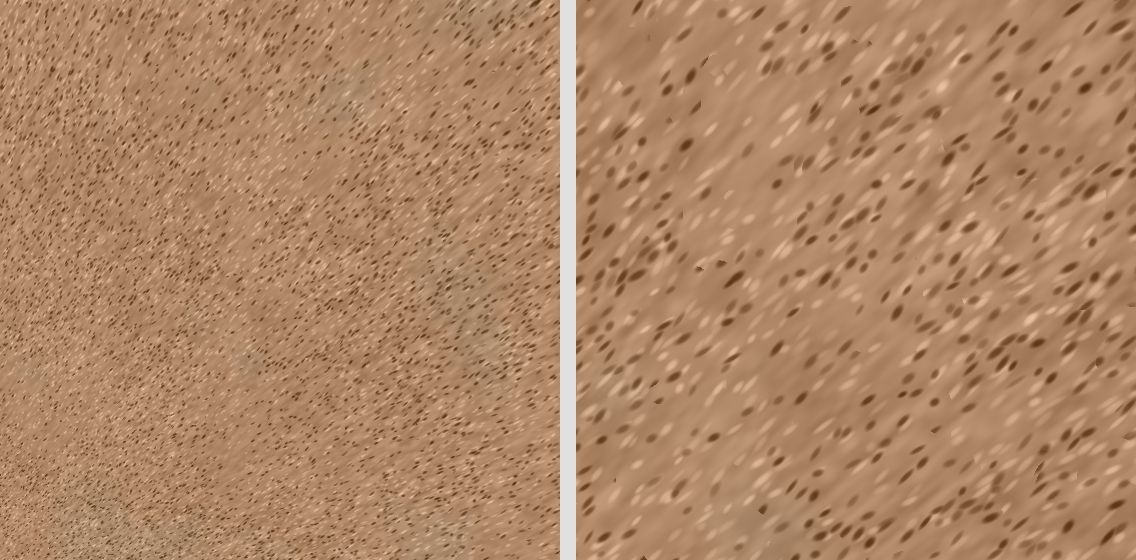
Left: the whole. Right: its middle third, enlarged.
Reproduce this texture procedurally as a WebGL 1 fragment shader.

```glsl
precision highp float;
uniform vec2 u_resolution;

#define FOCUS vec2(-0.8, -0.7)
#define GRAIN_SCALE vec2(150.0, 240.0)
#define DARK_DENSITY 0.44
#define LIGHT_DENSITY 0.56
#define DARK_DEPTH 0.29
#define LIGHT_GAIN 0.16
#define STREAK_GAIN 0.10
#define PATCH_SCALE 7.0
#define SOIL vec3(0.695, 0.535, 0.405)
#define DUST vec3(0.66, 0.545, 0.435)

float hash(vec2 p) {
  vec3 q = fract(p.xyx * 0.1031);
  q += dot(q, q.yzx + 33.33);
  return fract((q.x + q.y) * q.z);
}

vec2 hash2(vec2 p) {
  return vec2(hash(p + 17.3), hash(p.yx + 71.9));
}

float noise(vec2 p) {
  vec2 cell = floor(p);
  vec2 f = fract(p);
  f = f * f * (3.0 - 2.0 * f);
  float low = mix(hash(cell), hash(cell + vec2(1.0, 0.0)), f.x);
  float high = mix(hash(cell + vec2(0.0, 1.0)), hash(cell + 1.0), f.x);
  return mix(low, high, f.y);
}

float fbm(vec2 p) {
  float sum = 0.0;
  float weight = 0.5;
  for (int i = 0; i < 4; i++) {
    sum += weight * noise(p);
    p = p * 2.03 + vec2(13.7, 5.1);
    weight *= 0.5;
  }
  return sum / 0.9375;
}

// Scattered soft ellipses, one candidate per cell
float grains(vec2 p, float density, float seed) {
  vec2 cell = floor(p);
  float cover = 0.0;
  for (int y = -1; y <= 1; y++) {
    for (int x = -1; x <= 1; x++) {
      vec2 id = cell + vec2(float(x), float(y));
      vec2 key = id + seed;
      vec2 offset = p - id - hash2(key);
      offset.y += offset.x * (hash(key + 5.7) - 0.5) * 0.9;
      vec2 radius = mix(vec2(0.28), vec2(0.62, 0.5), hash2(key + 43.0));
      float body = 1.0 - smoothstep(0.25, 1.0, length(offset / radius));
      float present = step(hash(key + 91.0), density);
      cover = max(cover, present * body * mix(0.4, 1.0, hash(key + 29.0)));
    }
  }
  return cover;
}

void main() {
  vec2 uv = gl_FragCoord.xy / u_resolution;

  // Fan coordinates: grains lengthen away from the focus
  vec2 ray = uv - FOCUS;
  vec2 fan = vec2(-2.0 * inversesqrt(length(ray)), atan(ray.y, ray.x));
  vec2 p = fan * GRAIN_SCALE;

  // Bare and crowded areas
  float crowd = smoothstep(0.28, 0.68, fbm(uv * PATCH_SCALE + 3.0));
  float pale = smoothstep(0.3, 0.7, fbm(uv * PATCH_SCALE * 1.4 + 41.0));
  float dusty = smoothstep(0.5, 0.75, fbm(uv * PATCH_SCALE * 0.7 + 87.0));

  // Fine drawn-out streaks
  float streak = noise(p * vec2(0.6, 1.2) + 9.0) - 0.5;
  streak += 0.8 * (noise(p * vec2(1.4, 1.9) + 57.0) - 0.5);

  float dark = grains(p, DARK_DENSITY * mix(0.4, 1.3, crowd), 11.0);
  float light = grains(p * vec2(0.85, 1.05), LIGHT_DENSITY * mix(0.3, 1.3, pale), 137.0);

  float tone = STREAK_GAIN * streak * mix(0.7, 1.15, crowd);
  tone += LIGHT_GAIN * light * (1.0 - dark) - DARK_DEPTH * dark;
  tone += 0.03 * (fbm(uv * 4.0 + 23.0) - 0.5);

  vec3 color = mix(SOIL, DUST, 0.6 * dusty) + tone;
  gl_FragColor = vec4(clamp(color, 0.0, 1.0), 1.0);
}
```
